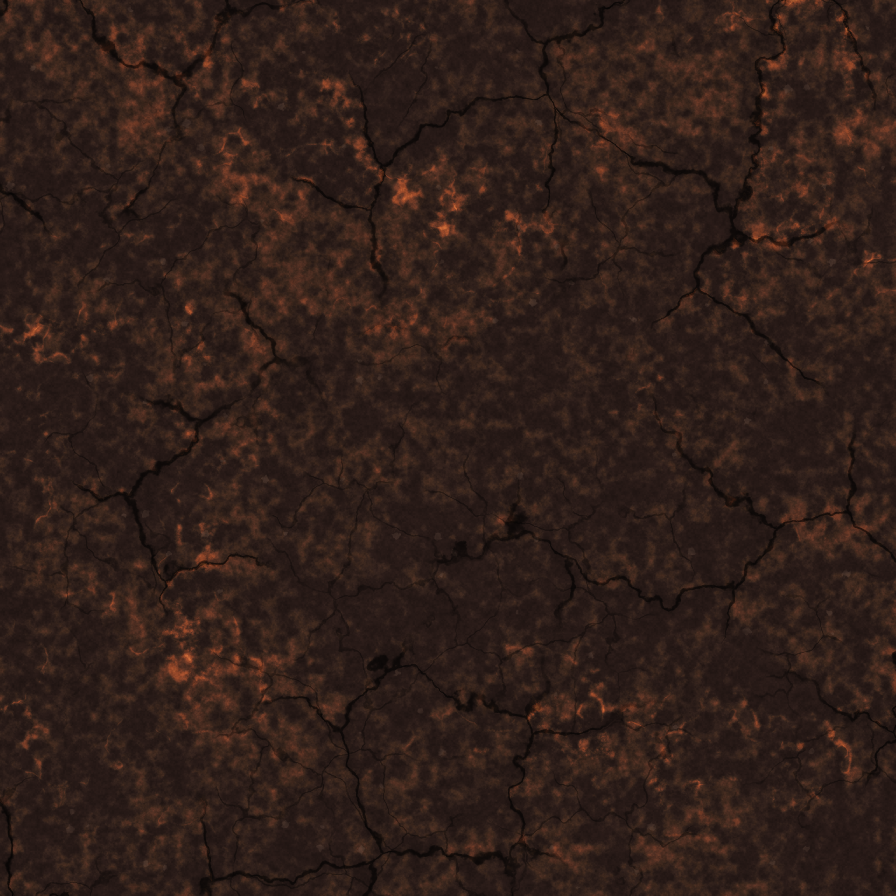
This texture is drawn by a WebGL 2 fragment shader. Its source:

```glsl
#version 300 es
precision highp float;
// Dark scorched stone split by crooked cracks, with rust glowing along them.
// Warped Voronoi borders form the cracks; layered value noise drives a heat
// value that a colour ramp turns from charcoal through brown to ember.

uniform vec2 u_resolution;
out vec4 fragColor;

float hash(vec2 p) {
    vec3 q = fract(p.xyx * vec3(0.1031, 0.1030, 0.0973));
    q += dot(q, q.yzx + 33.33);
    return fract((q.x + q.y) * q.z);
}

vec2 hash2(vec2 p) {
    return vec2(hash(p), hash(p + 57.3));
}

float noise(vec2 p) {
    vec2 i = floor(p), f = fract(p);
    f = f * f * (3.0 - 2.0 * f);
    float low = mix(hash(i), hash(i + vec2(1, 0)), f.x);
    float high = mix(hash(i + vec2(0, 1)), hash(i + vec2(1, 1)), f.x);
    return mix(low, high, f.y);
}

float fbm(vec2 p) {
    const mat2 turn = mat2(1.6, 1.2, -1.2, 1.6);
    float sum = 0.0, amp = 0.52;
    for (int i = 0; i < 5; i++) {
        sum += amp * noise(p + 100.0);
        p = turn * p + 7.7;
        amp *= 0.52;
    }
    return sum / 1.04;
}

vec2 warpField(vec2 p) {
    return vec2(fbm(p), fbm(p + 31.7)) - 0.5;
}

// x: distance to the nearest cell border, y: random value of the cell
vec2 cells(vec2 p, float jitter) {
    vec2 base = floor(p), f = fract(p);
    vec2 nearCell = vec2(0), nearOffset = vec2(0);
    float best = 9.0;
    for (int y = -1; y <= 1; y++)
    for (int x = -1; x <= 1; x++) {
        vec2 c = vec2(x, y);
        vec2 r = c + 0.5 + jitter * (hash2(base + c + 50.0) - 0.5) - f;
        if (dot(r, r) < best) { best = dot(r, r); nearCell = c; nearOffset = r; }
    }
    float border = 9.0;
    for (int y = -2; y <= 2; y++)
    for (int x = -2; x <= 2; x++) {
        vec2 c = nearCell + vec2(x, y);
        vec2 r = c + 0.5 + jitter * (hash2(base + c + 50.0) - 0.5) - f;
        vec2 d = r - nearOffset;
        if (dot(d, d) > 1e-5) border = min(border, dot(0.5 * (r + nearOffset), normalize(d)));
    }
    return vec2(border, hash(base + nearCell + 91.0));
}

float line(float dist, float width, float pixel) {
    return 1.0 - smoothstep(width * 0.3, width + pixel, dist);
}

// Thin wandering filament where smooth noise crosses its middle value
float filament(vec2 p, float width) {
    return 1.0 - smoothstep(0.0, width, abs(fbm(p) - 0.5));
}

// Small pale mineral chips scattered over a grid
float chips(vec2 p, float density, float pixel) {
    vec2 id = floor(p);
    vec2 centre = 0.5 + 0.4 * (hash2(id + 11.0) - 0.5);
    float radius = mix(0.05, 0.2, hash(id + 23.0));
    float d = length(fract(p) - centre) + 0.16 * (noise(p * 9.0) - 0.5);
    return step(hash(id + 5.0), density) * (1.0 - smoothstep(radius - 0.05, radius + pixel, d));
}

vec3 heatRamp(float h) {
    vec3 c = mix(vec3(0.155, 0.102, 0.09), vec3(0.185, 0.124, 0.103), smoothstep(0.0, 0.25, h));
    c = mix(c, vec3(0.23, 0.15, 0.11), smoothstep(0.22, 0.46, h));
    c = mix(c, vec3(0.29, 0.17, 0.125), smoothstep(0.42, 0.66, h));
    c = mix(c, vec3(0.40, 0.21, 0.14), smoothstep(0.62, 0.9, h));
    c = mix(c, vec3(0.54, 0.26, 0.15), smoothstep(0.86, 1.2, h));
    return mix(c, vec3(0.72, 0.38, 0.20), smoothstep(1.2, 1.6, h));
}

void main() {
    float pixel = 1.0 / min(u_resolution.x, u_resolution.y);
    vec2 uv = gl_FragCoord.xy * pixel;
    vec2 bend = warpField(uv * 6.0), fray = warpField(uv * 38.0);

    // Main cracks, fading in and out, and finer hairlines
    vec2 plate = cells((uv + 0.12 * bend + 0.032 * fray) * 5.0, 0.7);
    float edge = plate.x / 5.0;
    float presence = smoothstep(0.42, 0.58, fbm(uv * 5.0 + 40.0));
    float width = mix(0.0008, 0.0048, noise(uv * 26.0));
    float crack = presence * line(edge, width, pixel);
    float shade = presence * exp(-edge / 0.006);
    float hairEdge = cells((uv + 0.13 * bend + 0.03 * fray) * 11.0, 0.95).x / 11.0;
    float hair = line(hairEdge, 0.0013, pixel) * smoothstep(0.46, 0.64, fbm(uv * 11.0 + 63.0));

    // Weathered stone
    float rough = fbm(uv * 19.0 + 3.0), fine = fbm(uv * 95.0 + 21.0);
    float weather = 0.29 * fbm(uv * 4.5 + 9.0) + 0.29 * rough + 0.42 * fine;
    float heat = max(0.0, (weather - 0.457) * 3.2);

    // Rust on one side of the cracks and in wandering veins
    float hot = smoothstep(0.42, 0.66, fbm(uv * 5.5 + 70.0));
    float ember = smoothstep(0.36, 0.66, 0.3 * rough + 0.7 * fine);
    float side = smoothstep(0.3, 0.8, plate.y);
    float glow = exp(-edge / 0.018) * presence * side * (0.3 + 0.7 * hot);
    float vein = filament((uv + 0.06 * bend + 0.01 * fray) * 8.0 + 15.0, 0.024);
    vein += 0.7 * filament((uv + 0.04 * bend + 0.01 * fray) * 13.0 + 44.0, 0.024);
    heat += ember * (1.05 * glow + 0.6 * vein * (0.15 + 0.85 * hot));

    // Grain, chips and crack shading
    vec3 color = heatRamp(heat);
    float grain = 0.6 * noise(uv * 260.0) + 0.4 * hash(floor(uv * 512.0));
    color *= 1.0 + 0.32 * (grain - 0.5) + 0.36 * (fine - 0.5);
    color = mix(color, vec3(0.40, 0.30, 0.25), 0.36 * chips(uv * 46.0, 0.05, 46.0 * pixel) * (0.4 + fine));
    color *= (1.0 - 0.58 * crack) * (1.0 - 0.2 * shade) * (1.0 - 0.34 * hair);
    fragColor = vec4(color, 1.0);
}
```
